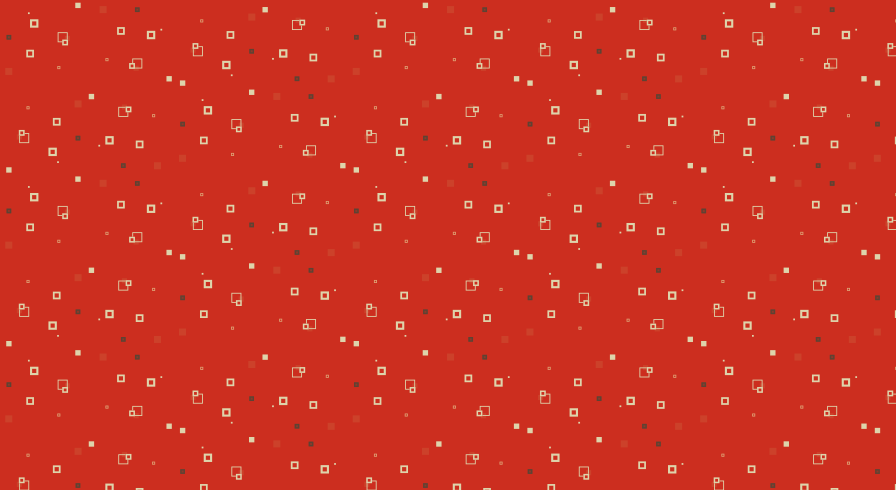
Give the GLSL for this pattern, as a WebGL 1 fragment shader.

```glsl
precision highp float;
// Scattered cream, dark and faint squares on red, turned a quarter per cell.

uniform vec2 u_resolution;

#define UNITS_ACROSS 768.0
#define CELL 74.45
#define CENTRE vec2(384.0, 209.3)
#define RED vec3(0.80, 0.18, 0.12)
#define CREAM vec3(0.87, 0.83, 0.67)
#define DARK vec3(0.37, 0.26, 0.20)
#define FAINT vec3(0.80, 0.255, 0.165)
#define PALE vec3(0.87, 0.64, 0.46)

// Exact share of a pixel, w units wide, covered by a square.
float squareCover(vec2 d, float size, float w) {
  vec2 h = vec2(0.5 * size);
  vec2 overlap = min(d + 0.5 * w, h) - max(d - 0.5 * w, -h);
  overlap = clamp(overlap / w, 0.0, 1.0);
  return overlap.x * overlap.y;
}

// Outline of the given line width, drawn inside the outer size.
float frameCover(vec2 d, float size, float line, float w) {
  return squareCover(d, size, w) - squareCover(d, size - 2.0 * line, w);
}

// Turns a point back by a number of quarter turns (0 to 3).
vec2 unturn(vec2 q, float turns) {
  if (turns < 0.5) return q;
  if (turns < 1.5) return vec2(q.y, -q.x);
  if (turns < 2.5) return -q;
  return vec2(-q.y, q.x);
}

// One cell of the motif, centred on zero with y pointing down.
vec3 motif(vec2 q, float w) {
  vec3 color = RED;

  // Faint and dark accents
  color = mix(color, FAINT, squareCover(q - vec2(-29.7, 23.3), 6.0, w));
  color = mix(color, FAINT, squareCover(q - vec2(20.6, -5.0), 4.4, w));
  color = mix(color, DARK, 0.55 * squareCover(q - vec2(-29.6, -6.0), 4.0, w));
  color = mix(color, DARK, frameCover(q - vec2(-29.6, -6.0), 4.0, 1.2, w));

  // Thin large square with a small one over its corner
  vec2 corner = q - vec2(18.6, -1.5);
  color = mix(color, CREAM, frameCover(q - vec2(16.5, -6.0), 8.6, 0.75, w));
  color = mix(color, RED, squareCover(corner, 5.0, w));
  color = mix(color, CREAM, frameCover(corner, 5.0, 1.3, w));

  // Two bold outlines
  color = mix(color, CREAM, frameCover(q - vec2(-7.9, -17.8), 7.2, 1.8, w));
  color = mix(color, CREAM, frameCover(q - vec2(-11.4, 8.0), 6.6, 1.5, w));

  // Solid square, dot and tiny outline
  color = mix(color, CREAM, squareCover(q - vec2(29.6, -33.3), 4.6, w));
  color = mix(color, CREAM, squareCover(q - vec2(-12.5, -26.6), 1.5, w));
  color = mix(color, PALE, frameCover(q - vec2(13.2, 20.0), 2.6, 0.7, w));
  return color;
}

void main() {
  float pixel = UNITS_ACROSS / u_resolution.x;
  vec2 p = (gl_FragCoord.xy - 0.5 * u_resolution) * pixel;
  p = vec2(p.x, -p.y) + CENTRE;

  // Each cell turns once more than its left neighbour; rows shift by two.
  vec2 cell = floor(p / CELL);
  vec2 local = p - (cell + 0.5) * CELL;
  float turns = mod(cell.x + 2.0 * cell.y, 4.0);

  gl_FragColor = vec4(motif(unturn(local, turns), pixel), 1.0);
}
```
